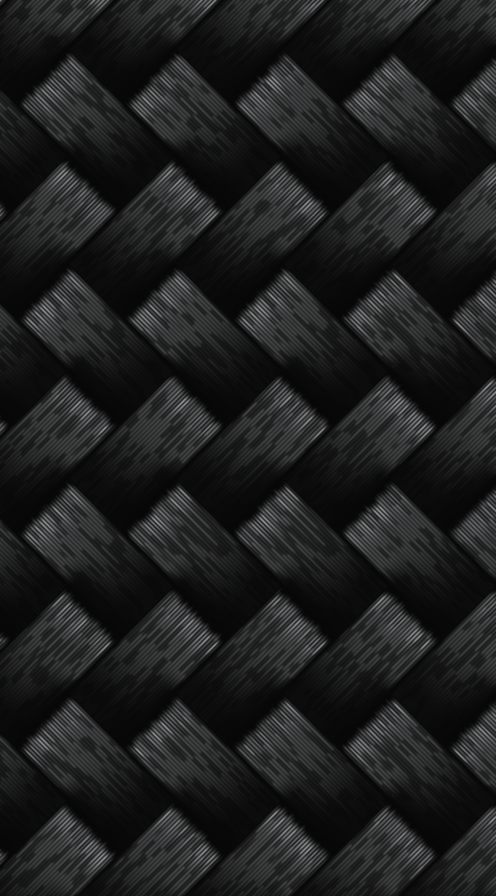
Reproduce this pattern procedurally as a Shadertoy shader.

```glsl
#define REPEATS 4.62              // blocks across the canvas width
#define OFFSET vec2(0.63, 0.445)  // top corner of the first block
#define THREADS 23.0              // threads across one block
#define END_GAP 0.06              // dark seam before the lit end
#define BODY 0.215                // brightness of the flat part
#define SHEEN 0.30                // extra brightness at the lit end
#define FLOOR 0.028               // darkest tone
#define TINT vec3(0.985, 1.0, 1.01)
#define SAMPLES 3

float hash(vec2 p) {
    vec3 q = fract(p.xyx * 0.1031);
    q += dot(q, q.yzx + 33.33);
    return fract((q.x + q.y) * q.z);
}

// Noise that is smooth along a thread and independent between threads
float threadNoise(float along, float thread, float seed) {
    float cell = floor(along), f = fract(along);
    float row = thread + seed * 97.0;
    f = f * f * (3.0 - 2.0 * f);
    return mix(hash(vec2(cell, row)), hash(vec2(cell + 1.0, row)), f);
}

// s runs 0..2 from the lit end to the tail, v runs 0..1 across the block
float blockShade(float s, float v, float seed) {
    float lane = v * THREADS;
    float thread = floor(lane);
    float ridge = 0.5 - 0.5 * cos(6.28318 * lane);
    float gloss = hash(vec2(thread + 7.0, seed * 53.0));

    // Broad light: flat body, dark tail, bright sheen near the lit end
    float body = BODY * (1.0 - 0.9 * smoothstep(0.65, 1.85, s));
    float sheen = SHEEN * exp(-pow((s - 0.22) / 0.22, 2.0));

    // Thread relief and broken dark streaks
    float streak = smoothstep(0.48, 0.72, threadNoise(s * 4.5, thread, seed));
    float relief = mix(0.62, 1.1, ridge) * (1.0 - 0.5 * streak);
    float light = body * relief + sheen * ridge * mix(0.25, 1.15, gloss);

    // Ragged lit end, rounded sides and the shadow of the block on top
    float start = END_GAP + 0.05 * gloss;
    light *= smoothstep(start - 0.05, start + 0.09, s);
    light *= smoothstep(0.0, 0.06, v) * smoothstep(1.0, 0.93, v);
    float covered = smoothstep(0.75, 1.1, s);
    light *= 1.0 - 0.9 * covered * smoothstep(0.45, 0.98, v);
    return FLOOR + light;
}

// Herringbone of 1 by 2 blocks on a diagonal grid
float weave(vec2 p) {
    vec2 grid = vec2(p.x + p.y, p.y - p.x);
    vec2 cell = floor(grid), f = grid - cell;
    float kind = mod(cell.x + cell.y, 4.0);
    bool falling = kind < 1.5;
    float tail = mod(kind, 2.0) > 0.5 ? 1.0 : 0.0;
    vec2 axis = falling ? vec2(1.0, 0.0) : vec2(0.0, 1.0);
    vec2 origin = cell - axis * tail;
    float s = dot(f, axis) + tail;
    float v = dot(f, axis.yx);
    return blockShade(s, v, floor(hash(origin + 41.0) * 64.0));
}

void mainImage(out vec4 fragColor, in vec2 fragCoord) {
    float sum = 0.0;
    for (int j = 0; j < SAMPLES; j++) {
        for (int i = 0; i < SAMPLES; i++) {
            vec2 jitter = (vec2(i, j) + 0.5) / float(SAMPLES) - 0.5;
            vec2 pos = fragCoord + jitter;
            pos.y = iResolution.y - pos.y;
            sum += weave(pos / iResolution.x * REPEATS - OFFSET);
        }
    }
    float shade = sum / float(SAMPLES * SAMPLES);
    fragColor = vec4(shade * TINT, 1.0);
}
```
